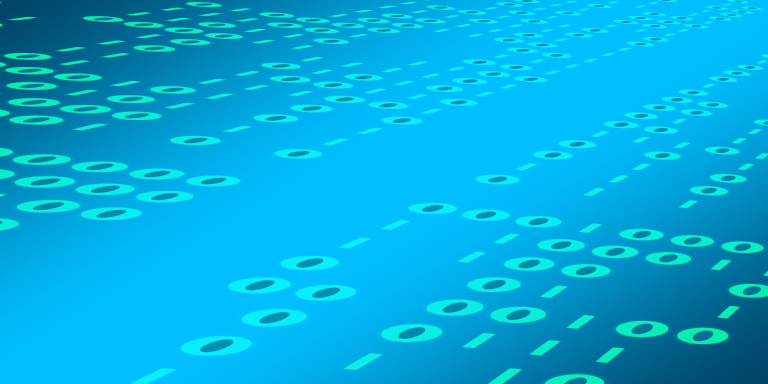
Give the GLSL for this background, as a Shadertoy shader.

```glsl
#define BRIGHT vec3(0.005, 0.745, 0.995)
#define DARK vec3(0.005, 0.25, 0.38)
#define HOLE vec3(0.02, 0.56, 0.70)
#define RING_SIZE vec2(0.40, 0.31)
#define HOLE_SIZE vec2(0.14, 0.21)
#define BAR_SIZE vec2(0.09, 0.26)
#define RING_SHARE 0.58
#define FILL_SHARE 0.58
#define GLOW 0.3

float hash(vec2 p) {
    return fract(sin(dot(p, vec2(127.1, 311.7))) * 43758.5453);
}

// Perspective from floor cells to the canvas (2 wide, 1 high)
const mat3 FLOOR_TO_CANVAS = mat3(
    0.1604, -0.01616, 0.0065,
    0.1570, 0.06763, 0.0494,
    0.9245, 0.3672, 1.0);

// Whether a cell holds a mark: runs along each column, split by aisles
bool isOccupied(vec2 id) {
    bool aisle = abs(id.x + 2.0) < 1.5 || id.y == 3.0 || id.x > 7.0;
    if (aisle) return false;

    // Near runs end at the cross aisle; their length follows a wave
    if (id.y < 3.0) {
        float wave = cos(1.428 * (id.x - 1.2));
        float runLength = floor(4.6 - 3.0 * wave);
        bool secondRun = wave > 0.5 && id.y <= -2.0;
        return id.y > 2.0 - runLength || secondRun;
    }

    // Middle runs start in turn on even and odd columns
    float start = 4.0 + 4.0 * mod(id.x, 2.0);
    if (id.x > -9.0 && id.y < start + 5.0) return id.y >= start;

    // Far runs are scattered
    return hash(vec2(id.x, floor(id.y / 4.0))) < FILL_SHARE;
}

// Smooth coverage of an ellipse, given the cell step per pixel
float ellipse(vec2 p, vec2 radius, vec2 stepX, vec2 stepY) {
    float k = length(p / radius);
    vec2 slope = p / (radius * radius * max(k, 0.001));
    float pixel = abs(dot(slope, stepX)) + abs(dot(slope, stepY));
    return clamp((1.0 - k) / max(pixel, 0.0001) + 0.5, 0.0, 1.0);
}

float bar(vec2 p, vec2 halfSize, vec2 pixel) {
    vec2 cover = clamp((halfSize - abs(p)) / pixel + 0.5, 0.0, 1.0);
    return cover.x * cover.y;
}

void mainImage(out vec4 fragColor, in vec2 fragCoord) {
    vec2 uv = fragCoord / iResolution.xy;

    // Diagonal band of light, fading to two dark corners
    float offBand = abs(1.1 * uv.x - 0.9 * uv.y - 0.1);
    float light = 1.0 - smoothstep(0.1, 1.1, offBand);
    vec3 color = mix(DARK, BRIGHT, light);

    // Floor cell under this point
    vec3 ray = inverse(FLOOR_TO_CANVAS) * vec3(uv * vec2(2.0, 1.0), 1.0);
    vec2 cell = ray.xy / ray.z;
    vec2 stepX = dFdx(cell), stepY = dFdy(cell);
    vec2 id = floor(cell + 0.5);
    vec2 p = cell - id;

    // Rings and bars, greener where the light is low
    if (isOccupied(id)) {
        vec3 markColor = vec3(0.04, 0.93, 0.60 + 0.38 * light);
        bool isRing = hash(id + 17.0) < RING_SHARE;
        vec2 size = isRing ? RING_SIZE : BAR_SIZE;
        float halo = 1.0 - smoothstep(0.85, 1.25, length(p / size));
        color = mix(color, markColor, GLOW * halo);
        if (isRing) {
            color = mix(color, markColor, ellipse(p, RING_SIZE, stepX, stepY));
            vec3 holeColor = mix(DARK, HOLE, 0.5 + 0.5 * light);
            color = mix(color, holeColor, ellipse(p, HOLE_SIZE, stepX, stepY));
        } else {
            vec2 pixel = abs(stepX) + abs(stepY);
            color = mix(color, markColor, bar(p, BAR_SIZE, pixel));
        }
    }

    fragColor = vec4(color, 1.0);
}
```
